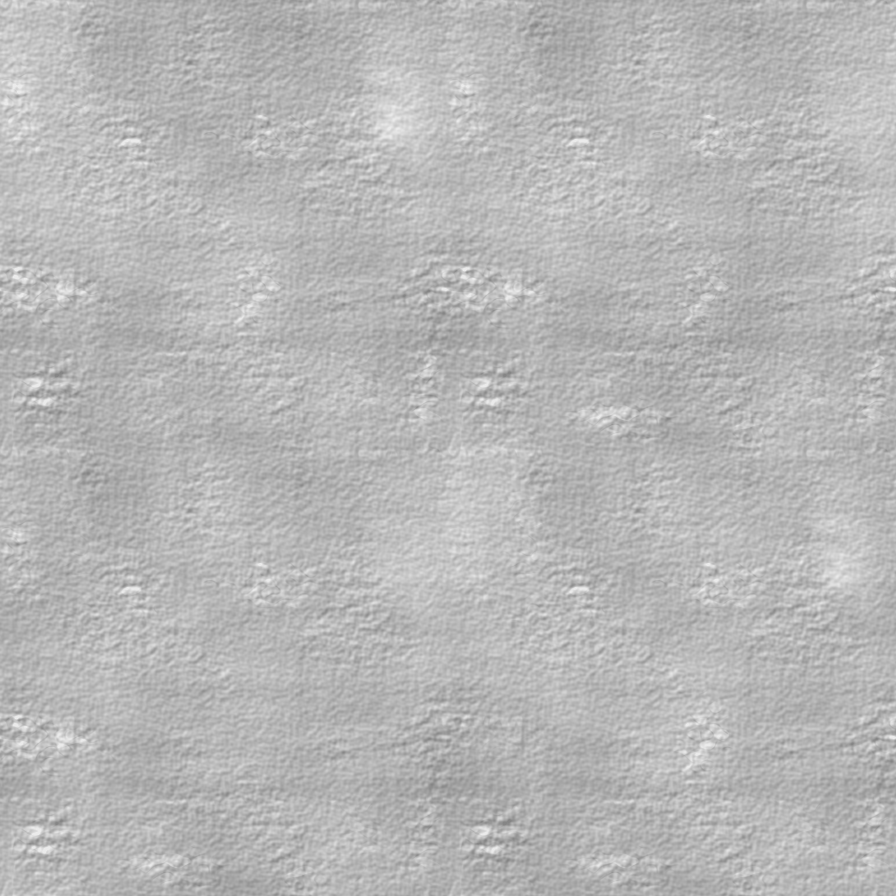
This texture is drawn by a Shadertoy shader. Its source:

```glsl
vec2 gradientAt(vec2 cell, vec2 period) {
    cell = mod(cell, period);
    float angle = 6.2832 * fract(sin(dot(cell, vec2(127.1, 311.7))) * 4375.85);
    return vec2(cos(angle), sin(angle));
}

// Gradient noise that wraps after the given whole number of cells
float noise(vec2 p, vec2 period) {
    vec2 i = floor(p), f = p - i;
    vec2 w = f * f * f * (f * (f * 6.0 - 15.0) + 10.0);
    vec2 e = vec2(1.0, 0.0);
    float a = dot(gradientAt(i, period), f);
    float b = dot(gradientAt(i + e, period), f - e);
    float c = dot(gradientAt(i + e.yx, period), f - e.yx);
    float d = dot(gradientAt(i + 1.0, period), f - 1.0);
    return mix(mix(a, b, w.x), mix(c, d, w.x), w.y);
}

float tiled(vec2 p, float across, float down) {
    vec2 cells = vec2(across, down);
    return noise(p * cells, cells);
}

float plasterHeight(vec2 p) {
    return tiled(p, 54.0, 66.0) + 0.8 * tiled(p, 97.0, 109.0);
}

// Flaked patches: centre and radii within one repeat
const vec4 patches[11] = vec4[11](
    vec4(0.61, 0.69, 0.12, 0.06), vec4(0.31, 0.68, 0.06, 0.06),
    vec4(0.56, 0.36, 0.06, 0.11), vec4(0.08, 0.34, 0.17, 0.07),
    vec4(0.10, 0.13, 0.08, 0.07), vec4(0.95, 0.12, 0.05, 0.12),
    vec4(0.39, 0.07, 0.12, 0.06), vec4(0.69, 0.05, 0.07, 0.06),
    vec4(0.04, 0.76, 0.05, 0.14), vec4(0.18, 0.80, 0.06, 0.20),
    vec4(0.80, 0.13, 0.08, 0.10));

// Strength of each patch in the upper left, upper right, lower left and lower right repeat
const vec4 strengths[11] = vec4[11](
    vec4(0.9, 0.9, 0.9, 0.9), vec4(0.7, 0.7, 0.7, 0.7),
    vec4(0.9, 0.9, 0.1, 1.0), vec4(1.0, 1.0, 1.0, 0.3),
    vec4(0.8, 0.7, 0.8, 0.8), vec4(0.9, 0.8, 0.7, 0.8),
    vec4(0.4, 1.0, 0.9, 0.9), vec4(0.2, 0.7, 0.7, 0.7),
    vec4(0.8, 0.8, 0.8, 0.3), vec4(0.5, 0.5, 0.4, 0.6),
    vec4(0.5, 0.5, 0.5, 0.5));

// Straight scratches: centre and half size
const vec4 scratches[5] = vec4[5](
    vec4(0.97, 0.99, 0.24, 0.006), vec4(0.07, 0.215, 0.14, 0.004),
    vec4(0.50, 0.21, 0.25, 0.003), vec4(0.07, 0.39, 0.10, 0.010),
    vec4(0.03, 0.08, 0.003, 0.08));

void mainImage(out vec4 fragColor, in vec2 fragCoord) {
    vec2 p = 2.0 * fragCoord / iResolution.xy;
    float ragged = tiled(p, 14.0, 22.0) + 0.7 * tiled(p, 36.0, 52.0);

    // Uneven tone: clouds over the whole canvas, then repeating stains and streaks
    float tone = 0.713 + 0.07 * noise(p * 2.0 + 0.4, vec2(4.0));
    tone += 0.06 * tiled(p + 0.13, 4.0, 5.0);
    tone += 0.05 * tiled(p, 5.0, 23.0) + 0.035 * tiled(p, 23.0, 4.0);
    tone -= 0.022 * exp(-pow((fract(p.y) - 0.25 + 0.03 * ragged) / 0.08, 2.0));

    // Flaked patches
    float flake = 0.0;
    for (int i = 0; i < 11; i++) {
        vec2 local = p - patches[i].xy + 0.5;
        vec2 cell = mod(floor(local), 2.0);
        float strength = strengths[i][int(cell.x + 2.0 - 2.0 * cell.y)];
        float reach = length((fract(local) - 0.5) / patches[i].zw);
        flake = max(flake, strength * smoothstep(1.15, 0.35, reach + 0.9 * ragged));
    }
    float cracks = smoothstep(0.0, 0.16, abs(tiled(p, 31.0, 43.0)));
    float chips = smoothstep(0.0, 0.12, tiled(p, 17.0, 33.0) + 0.4 * ragged + 0.4 * flake - 0.42);
    tone += flake * (0.065 * cracks - 0.025) + 0.09 * chips * flake;

    // Pale rubbed area, strong in two opposite repeats
    vec2 local = p - vec2(0.88, 0.77) + 0.5;
    vec2 cell = mod(floor(local), 2.0);
    vec2 rub = (fract(local) - 0.5) / vec2(0.065, 0.15) + 0.5 * ragged;
    float rubbed = exp(-dot(rub, rub)) * (cell.x == cell.y ? 0.3 : 1.0);
    tone += 0.09 * rubbed * (1.0 + ragged);

    // Broken scratches
    float gaps = smoothstep(-0.15, 0.2, tiled(p, 67.0, 29.0) + 0.5 * ragged);
    for (int i = 0; i < 5; i++) {
        vec2 offset = abs(fract(p - scratches[i].xy + 0.5) - 0.5 + vec2(0.0, 0.006 * ragged));
        vec2 inside = smoothstep(scratches[i].zw + 0.004, scratches[i].zw - 0.003, offset);
        tone += 0.07 * gaps * inside.x * inside.y;
    }

    // Embossed grain, coarser where the plaster is worn
    float relief = plasterHeight(p) - plasterHeight(p + vec2(-0.004, 0.005));
    float wrinkle = tiled(p, 29.0, 47.0) - tiled(p + vec2(-0.004, 0.007), 29.0, 47.0);
    float worn = smoothstep(-0.1, 0.35, tiled(p + 0.3, 6.0, 5.0)) + flake;
    tone += relief * (0.085 + 0.04 * worn) + 0.13 * wrinkle * worn;
    tone += 0.03 * tiled(p, 121.0, 127.0);

    fragColor = vec4(vec3(clamp(tone, 0.52, 0.92)), 1.0);
}
```
